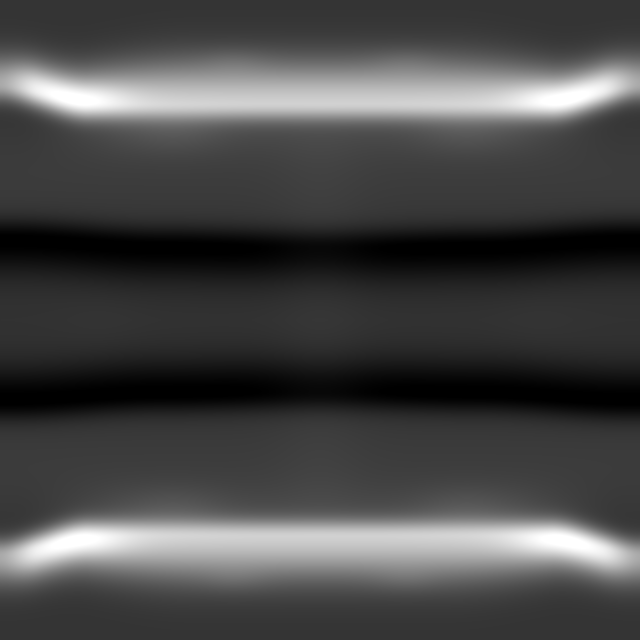
This background is drawn by a three.js fragment shader. Its source:

```glsl
// Soft grey background: two glowing bars and two dark bars, mirrored about both axes.
// The canvas is folded into one quadrant, then each bar is a bell curve across its
// height with separate inner and outer falloffs and a slight bend near the sides.

#define BASE_GREY 0.203
#define DARK_CENTER 0.112
#define DARK_INNER 0.054
#define DARK_OUTER 0.030
#define BRIGHT_CENTER 0.340
#define BRIGHT_INNER 0.026
#define BRIGHT_OUTER 0.063
#define BRIGHT_LEVEL 0.58
#define HOTSPOT_LEVEL 0.25

varying vec2 vUv;

float bell(float offset, float width) {
  float t = offset / width;
  return exp(-t * t);
}

// Bell with one width toward the middle of the canvas and another away from it.
float skewBell(float offset, float inner, float outer) {
  return bell(offset, offset < 0.0 ? inner : outer);
}

float spot(vec2 p, vec2 center, vec2 size) {
  vec2 t = (p - center) / size;
  return exp(-dot(t, t));
}

// Base tone, slightly lighter between the bars and along the vertical axis.
float baseTone(vec2 p) {
  float between = 0.030 * bell(p.y - 0.23, 0.08);
  float spine = 0.018 * bell(p.x, 0.07) * (1.0 - smoothstep(0.25, 0.36, p.y));
  float sideTint = 0.008 * spot(p, vec2(0.34, 0.0), vec2(0.07, 0.06));
  return BASE_GREY - 0.008 * bell(p.y, 0.08) + between + spine + sideTint;
}

float darkBar(vec2 p) {
  float bend = 0.003 * smoothstep(0.05, 0.25, p.x) + 0.011 * smoothstep(0.25, 0.48, p.x);
  float depth = 1.04 - 0.18 * bell(p.x, 0.08);
  return depth * skewBell(p.y - DARK_CENTER - bend, DARK_INNER, DARK_OUTER);
}

float brightBar(vec2 p) {
  // Main bar, thinner and bent outward at its ends.
  float bend = 0.028 * smoothstep(0.36, 0.50, p.x);
  float outer = mix(BRIGHT_OUTER, 0.046, smoothstep(0.20, 0.48, p.x));
  float offset = p.y - BRIGHT_CENTER - bend;
  float endFade = 1.0 - 0.28 * smoothstep(0.44, 0.50, p.x);
  float bar = BRIGHT_LEVEL * endFade * skewBell(offset, BRIGHT_INNER, outer);

  // Hot ends and the faint halos around the bar.
  float hot = HOTSPOT_LEVEL * spot(vec2(p.x, offset), vec2(0.388, 0.006), vec2(0.085, 0.026));
  float halo = 0.075 * skewBell(p.y - 0.315, 0.055, 0.025) * (1.0 - smoothstep(0.30, 0.48, p.x));
  float innerGlow = 0.055 * spot(p, vec2(0.23, 0.295), vec2(0.085, 0.036));
  float outerGlow = 0.040 * spot(p, vec2(0.135, 0.405), vec2(0.055, 0.022));
  return bar + hot + halo + innerGlow + outerGlow;
}

void main() {
  vec2 folded = abs(vUv - 0.5);
  float tone = baseTone(folded) * (1.0 - darkBar(folded)) + brightBar(folded);
  gl_FragColor = vec4(vec3(clamp(tone, 0.0, 1.0)), 1.0);
}
```
